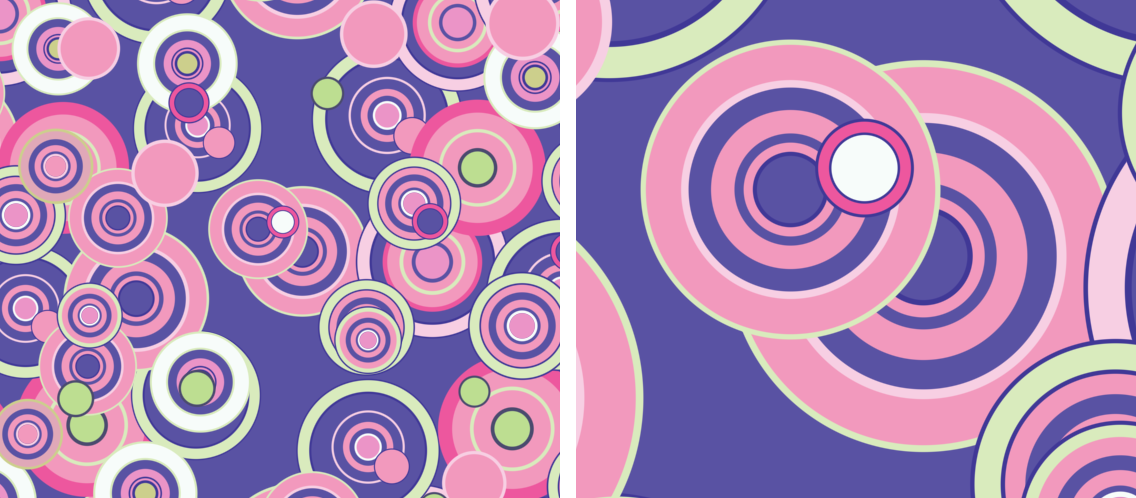
Left: the whole. Right: its middle third, enlarged.
Write a WebGL 2 fragment shader that draws this pattern.

```glsl
#version 300 es
precision highp float;
// Draws overlapping retro discs and bullseyes in pink, green and white on indigo.

uniform vec2 u_resolution;
out vec4 fragColor;

const vec3 INDIGO = vec3(0.35, 0.32, 0.64);
const vec3 NAVY = vec3(0.25, 0.22, 0.59);
const vec3 SLATE = vec3(0.29, 0.29, 0.43);
const vec3 PINK = vec3(0.95, 0.60, 0.74);
const vec3 ORCHID = vec3(0.92, 0.58, 0.78);
const vec3 ROSE = vec3(0.88, 0.66, 0.72);
const vec3 HOT = vec3(0.93, 0.34, 0.62);
const vec3 BLUSH = vec3(0.97, 0.81, 0.89);
const vec3 WHITE = vec3(0.97, 0.99, 0.98);
const vec3 LIME = vec3(0.85, 0.92, 0.74);
const vec3 LEAF = vec3(0.74, 0.87, 0.57);
const vec3 KHAKI = vec3(0.80, 0.81, 0.55);

vec3 hash3(vec2 cell, float seed) {
  vec3 h = fract(vec3(cell.xyx + seed * 7.31) * vec3(0.1031, 0.1030, 0.0973));
  h += dot(h, h.yxz + 33.33);
  return fract((h.xxy + h.yzz) * h.zyx);
}

// Covers everything within radius r by one colour; w is the edge softness.
vec3 disc(vec3 base, float d, float r, vec3 color, float w) {
  return mix(color, base, smoothstep(-w, w, d - r));
}

// A thin disc of rim colour with a fill inside it.
vec3 rimmed(vec3 base, float d, float r, float rim, vec3 rimColor, vec3 fill, float w) {
  return disc(disc(base, d, r, rimColor, w), d, r - rim, fill, w);
}

// Alternating indigo and pink rings around a core.
vec3 bullseye(vec3 c, float d, float r, vec3 core, vec3 coreRim, float w) {
  c = disc(c, d, r, INDIGO, w);
  c = rimmed(c, d, r * 0.78, r * 0.23, PINK, INDIGO, w);
  c = rimmed(c, d, r * 0.46, r * 0.09, coreRim, NAVY, w);
  return disc(c, d, r * (core == INDIGO ? 0.33 : 0.38), core, w);
}

// Paints one motif; q is the position in units of its radius.
vec3 motif(vec3 c, vec2 q, int kind, float w) {
  float d = length(q);
  if (kind == 0) {          // hot pink disc with a leaf green dot
    c = rimmed(c, d, 1.0, 0.19, HOT, PINK, w);
    c = rimmed(c, d, 0.57, 0.05, LIME, PINK, w);
    c = rimmed(c, d, 0.29, 0.05, SLATE, LEAF, w);
  } else if (kind == 1) {   // blush ring around a pink disc
    c = rimmed(c, d, 1.0, 0.02, NAVY, BLUSH, w);
    c = rimmed(c, d, 0.82, 0.03, NAVY, INDIGO, w);
    c = rimmed(c, d, 0.65, 0.06, HOT, PINK, w);
    c = rimmed(c, d, 0.43, 0.05, LIME, PINK, w);
    c = rimmed(c, d, 0.27, 0.05, INDIGO, ORCHID, w);
  } else if (kind == 2) {   // open green ring with a loose pink dot
    c = rimmed(c, d, 1.0, 0.02, NAVY, LIME, w);
    c = rimmed(c, d, 0.82, 0.03, NAVY, INDIGO, w);
    float inner = length(q - vec2(0.0, 0.05));
    c = rimmed(c, inner, 0.51, 0.03, BLUSH, INDIGO, w);
    c = rimmed(c, inner, 0.35, 0.09, PINK, INDIGO, w);
    c = rimmed(c, inner, 0.19, 0.03, WHITE, ORCHID, w);
    c = rimmed(c, length(q - vec2(0.33, -0.22)), 0.25, 0.015, NAVY, PINK, w);
  } else if (kind == 3) {   // green edged pink target
    c = rimmed(c, d, 1.0, 0.035, LIME, PINK, w);
    c = disc(c, d, 0.73, BLUSH, w);
    c = bullseye(c, d, 0.68, INDIGO, PINK, w);
  } else if (kind == 4) {   // white ring with a khaki eye
    c = rimmed(c, d, 1.0, 0.04, LIME, WHITE, w);
    c = rimmed(c, d, 0.68, 0.04, LIME, INDIGO, w);
    c = rimmed(c, d, 0.47, 0.15, ORCHID, NAVY, w);
    c = rimmed(c, d, 0.29, 0.04, ORCHID, NAVY, w);
    c = disc(c, d, 0.20, KHAKI, w);
  } else if (kind == 5) {   // green ring around a small target
    c = rimmed(c, d, 1.0, 0.03, NAVY, LIME, w);
    c = rimmed(c, d, 0.79, 0.03, NAVY, PINK, w);
    c = bullseye(c, d, 0.62, ORCHID, WHITE, w);
  } else if (kind == 6) {   // plain pink disc with a blush rim
    c = rimmed(c, d, 1.0, 0.10, BLUSH, PINK, w);
  } else if (kind == 7) {   // khaki edged rose target
    c = rimmed(c, d, 1.0, 0.07, KHAKI, ROSE, w);
    c = bullseye(c, d, 0.72, PINK, BLUSH, w);
  } else if (kind == 8) {   // navy lined green target
    c = rimmed(c, d, 1.0, 0.04, NAVY, LIME, w);
    c = disc(c, d, 0.84, PINK, w);
    c = bullseye(c, d, 0.66, ORCHID, WHITE, w);
  } else if (kind == 9) {   // leaf green button
    c = rimmed(c, d, 1.0, 0.13, SLATE, LEAF, w);
  } else {                  // hot pink button, white or indigo inside
    c = rimmed(c, d, 1.0, 0.06, NAVY, HOT, w);
    c = rimmed(c, d, 0.72, 0.05, NAVY, kind == 10 ? WHITE : INDIGO, w);
  }
  return c;
}

// Scatters motifs of kinds first .. first + count - 1 on a staggered, jittered grid.
vec3 scatter(vec3 c, vec2 p, float size, vec2 radii, float share, int first, float count, float seed) {
  for (int j = -1; j <= 1; j++) {
    float row = floor(p.y / size) + float(j);
    float shift = 0.5 * mod(row, 2.0);
    for (int i = -1; i <= 1; i++) {
      vec2 cell = vec2(floor(p.x / size - shift) + float(i), row);
      vec3 place = hash3(cell, seed);
      vec3 look = hash3(cell, seed + 19.0);
      vec2 center = (cell + 0.5 + vec2(shift, 0.0) + 0.44 * (place.xy - 0.5)) * size;
      float radius = mix(radii.x, radii.y, place.z);
      float w = 0.9 / (u_resolution.y * radius);
      vec2 q = (p - center) / radius;
      if (look.x > share || length(q) > 1.0 + w) continue;
      float pick = mod(cell.x + 2.0 * cell.y + floor(look.y * 2.0), count);
      c = motif(c, q, first + int(pick + 0.5), w);
    }
  }
  return c;
}

void main() {
  vec2 p = gl_FragCoord.xy / u_resolution.y;
  vec3 color = INDIGO;
  color = scatter(color, p, 0.29, vec2(0.130, 0.155), 0.95, 0, 4.0, 3.0);
  color = scatter(color, p + 0.145, 0.29, vec2(0.092, 0.110), 0.85, 3, 3.0, 11.0);
  color = scatter(color, p + 0.07, 0.29, vec2(0.062, 0.080), 0.65, 6, 3.0, 23.0);
  color = scatter(color, p + 0.21, 0.30, vec2(0.030, 0.043), 0.65, 9, 3.0, 37.0);
  fragColor = vec4(color, 1.0);
}
```
